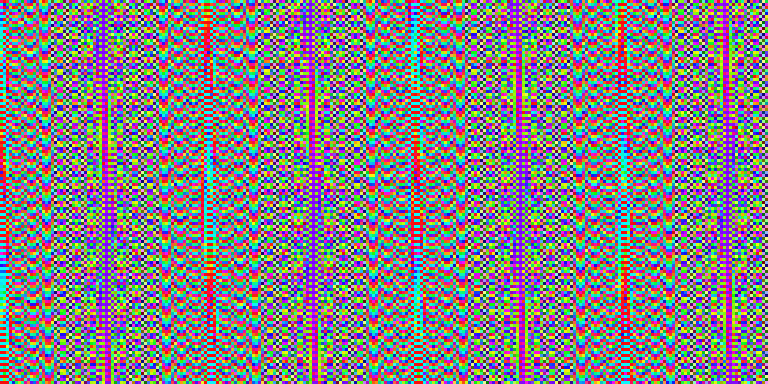
Write a Shadertoy shader that draws this pattern.

```glsl
// Draws upright moire columns of coloured cells, flanked by scalloped rows of dashes.

#define CELLS vec2(256.0, 128.0)   // cells across and down
#define COLUMNS 7.41               // column spacings across the canvas
#define ARCHES 7.0                 // scallops from one column to the next
#define TILT 0.012                 // sideways lean, cells per row
#define ROW_RATE vec2(0.11, 0.07)  // hue turns per row and arch: warm, cool
#define ARCH_RISE vec2(0.8, 1.3)   // hue turns from arch centre to edge: warm, cool
#define DRIFT 0.012                // hue turns per row along warm columns
#define ANCHOR_ROW 78.0            // row where warm columns show their base hue
#define ROW_SHIFT vec3(0.34, 0.5, 0.3) // hue step of odd rows: column, warm, cool
#define DWELL 0.35                 // pull of the fringes towards opposed hues
#define CHECK_MIX 0.55             // strength of the pale and dark checks
#define INK_RANGE vec2(0.05, 0.97) // darkest and brightest channel

const vec2 BASE_HUE = vec2(0.0, 0.25); // red and cyan, then green and purple

vec3 hueColor(float hue) {
    vec3 ramp = abs(fract(hue + vec3(0.0, 2.0, 1.0) / 3.0) * 6.0 - 3.0) - 1.0;
    return mix(vec3(INK_RANGE.x), vec3(INK_RANGE.y), clamp(ramp, 0.0, 1.0));
}

// Dwell on two opposite hues, passing quickly through those between.
float opposedHue(float phase) {
    float halfTurns = phase * 2.0;
    return 0.5 * (floor(halfTurns) + smoothstep(0.3, 0.7, fract(halfTurns)));
}

vec3 cellColor(vec2 cell) {
    float spacing = CELLS.x / COLUMNS;
    float row = cell.y - ANCHOR_ROW;
    float lean = (cell.x + TILT * row) / spacing;
    float column = floor(lean + 0.5);
    float cool = mod(column, 2.0);

    // Divide each side of the column into arches.
    float across = (lean - column) * ARCHES;
    float arch = floor(across + 0.5);
    float inArch = across - arch;
    float order = abs(arch);
    float fringe = min(order, 1.0);

    // Hue climbs along the rows faster in the outer arches.
    float rise = mix(ARCH_RISE.x, ARCH_RISE.y, cool) * 4.0 * inArch * inArch;
    float climb = mix(ROW_RATE.x, ROW_RATE.y, cool) * order * row;
    float phase = rise + climb + mix(column * 0.25 + DRIFT * row, 0.5, cool);

    // Odd rows step in hue, which stripes the edges and ends of each column.
    float rowShift = mix(ROW_SHIFT.x, mix(ROW_SHIFT.y, ROW_SHIFT.z, cool), fringe);
    phase += rowShift * (mod(cell.y, 2.0) - 0.5);

    float hue = mix(phase, opposedHue(phase), mix(1.0, DWELL, fringe));
    vec3 color = hueColor(hue + mix(BASE_HUE.x, BASE_HUE.y, cool));

    // Pale and dark checks gather on the steep sides of the arches.
    float sides = smoothstep(0.15, 0.4, abs(inArch)) * fringe;
    float outer = smoothstep(0.0, 2.0, order) * mix(0.4, 1.0, cool);
    float check = mod(cell.x + cell.y, 2.0);
    return mix(color, vec3(check), CHECK_MIX * outer * sides);
}

void mainImage(out vec4 fragColor, in vec2 fragCoord) {
    vec2 position = fragCoord / iResolution.xy * CELLS - 0.5;
    vec2 pixelSize = CELLS / iResolution.xy;
    vec2 cell = floor(position);

    // Blend neighbouring cells only within one pixel of their shared edge.
    vec2 blend = clamp((fract(position) - 0.5) / pixelSize + 0.5, 0.0, 1.0);
    vec3 lower = mix(cellColor(cell), cellColor(cell + vec2(1.0, 0.0)), blend.x);
    vec3 upper = mix(cellColor(cell + vec2(0.0, 1.0)), cellColor(cell + 1.0), blend.x);
    fragColor = vec4(mix(lower, upper, blend.y), 1.0);
}
```
